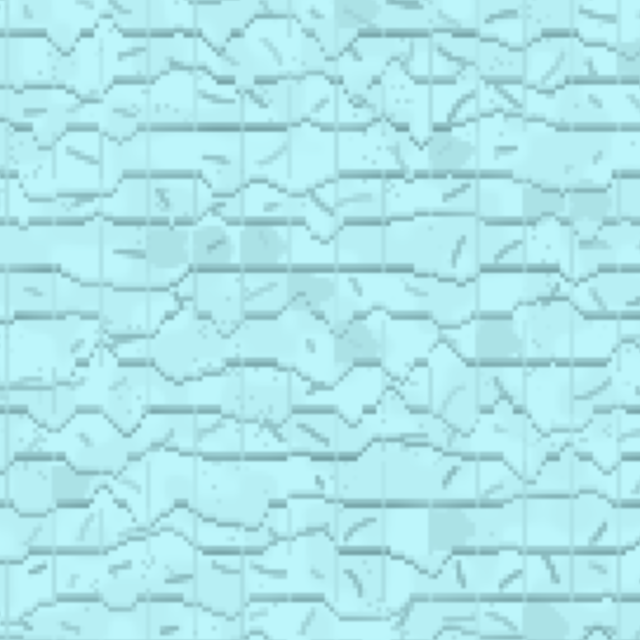
Write a Shadertoy shader that draws this texture.

```glsl
#define CELLS 136.0
#define PITCH 10.0
#define ORIGIN vec2(1.0, 8.0)
#define BEND_LENGTH 8.0
#define BEND_HEIGHT 8.5
#define FLATNESS 0.36
#define COLUMN_SHARE 0.65
#define STROKE_SHARE 0.6
#define PATCH_SHARE 0.06
#define LIGHT vec3(0.74, 0.965, 0.985)
#define DARK vec3(0.45, 0.63, 0.645)

float hash(vec2 p) {
    return fract(sin(dot(p, vec2(127.1, 311.7))) * 43758.5453);
}

float noise(vec2 p) {
    vec2 i = floor(p), f = fract(p);
    f = f * f * (3.0 - 2.0 * f);
    return mix(mix(hash(i), hash(i + vec2(1, 0)), f.x),
               mix(hash(i + vec2(0, 1)), hash(i + vec2(1, 1)), f.x), f.y);
}

// Height of a seam above its row: flat runs joined by stepped bends
float bend(float x, float row) {
    float n = 2.0 * noise(vec2(x / BEND_LENGTH + 3.7 * row, row * 7.0)) - 1.0;
    return floor(sign(n) * max(abs(n) - FLATNESS, 0.0) * BEND_HEIGHT + 0.5);
}

// Horizontal seams, heavy where flat and thin where bent
float seams(vec2 p) {
    float shade = 0.0;
    float nearest = floor(p.y / PITCH + 0.5);
    for (float k = -1.0; k <= 1.0; k++) {
        float row = nearest + k;
        float height = bend(p.x, row);
        float d = p.y - row * PITCH - height;
        bool flatRun = height == 0.0;
        float weight = 0.6 + 0.4 * noise(vec2(p.x / 9.0, row * 5.3));
        float core = (flatRun ? 1.0 : 0.8) * weight;
        float rim = (flatRun ? 0.65 : 0.22) * weight;
        float line = abs(d) < 0.5 ? core : abs(d - 1.0) < 0.5 ? rim : 0.0;
        if (mod(p.x, PITCH) < 0.5) line *= 0.65;
        shade = max(shade, line);
    }
    return shade;
}

// Faint upright joints, present in only some panels
float columns(vec2 p) {
    vec2 panel = floor(p / PITCH);
    float present = step(hash(panel + 31.0), COLUMN_SHARE);
    float strength = 0.12 + 0.16 * hash(panel + 47.0);
    return mod(p.x, PITCH) < 0.5 ? present * strength : 0.0;
}

// Short slanted strokes and loose specks inside the panels
float strokes(vec2 p) {
    vec2 panel = floor(p / PITCH);
    vec2 center = 3.0 + 4.0 * vec2(hash(panel + 5.0), hash(panel + 11.0));
    vec2 q = p - panel * PITCH - center;
    float angle = 2.6 * (hash(panel + 17.0) - 0.5);
    float c = cos(angle), s = sin(angle);
    q = vec2(c * q.x + s * q.y, c * q.y - s * q.x);
    q.y += 0.12 * (hash(panel + 19.0) - 0.5) * q.x * q.x;
    float reach = 0.8 + 3.0 * hash(panel + 23.0);
    float d = length(vec2(max(abs(q.x) - reach, 0.0), q.y));
    float stroke = (1.0 - smoothstep(0.3, 1.1, d)) * step(hash(panel + 29.0), STROKE_SHARE);
    float speck = step(0.9, hash(p + 61.0)) * smoothstep(0.6, 0.75, noise(p / 7.0 + 40.0));
    return max(stroke * (0.3 + 0.4 * hash(panel + 37.0)), 0.3 * speck);
}

// Ragged grey patches, cut straight on the panel edges
float patches(vec2 p) {
    vec2 panel = floor(p / PITCH);
    vec2 q = p - (panel + vec2(0.35, 0.5)) * PITCH;
    float d = length(q * vec2(0.85, 1.0)) + 3.0 * (noise(p / 3.0) - 0.5);
    return 0.24 * step(hash(panel + 71.0), PATCH_SHARE) * (1.0 - smoothstep(4.0, 5.0, d));
}

float shadeAt(vec2 cell) {
    vec2 p = cell - ORIGIN;
    float tint = 0.08 * smoothstep(0.35, 0.6, noise(p / 6.0 + 90.0));
    float soft = max(max(columns(p), patches(p)), tint);
    return max(seams(p), max(strokes(p), soft));
}

void mainImage(out vec4 fragColor, in vec2 fragCoord) {
    // Blend the coarse cells so their steps have soft edges
    vec2 g = fragCoord / iResolution.y * CELLS - 0.5;
    vec2 i = floor(g), f = smoothstep(0.05, 0.95, fract(g));
    float lower = mix(shadeAt(i), shadeAt(i + vec2(1, 0)), f.x);
    float upper = mix(shadeAt(i + vec2(0, 1)), shadeAt(i + vec2(1, 1)), f.x);
    fragColor = vec4(mix(LIGHT, DARK, mix(lower, upper, f.y)), 1.0);
}
```
